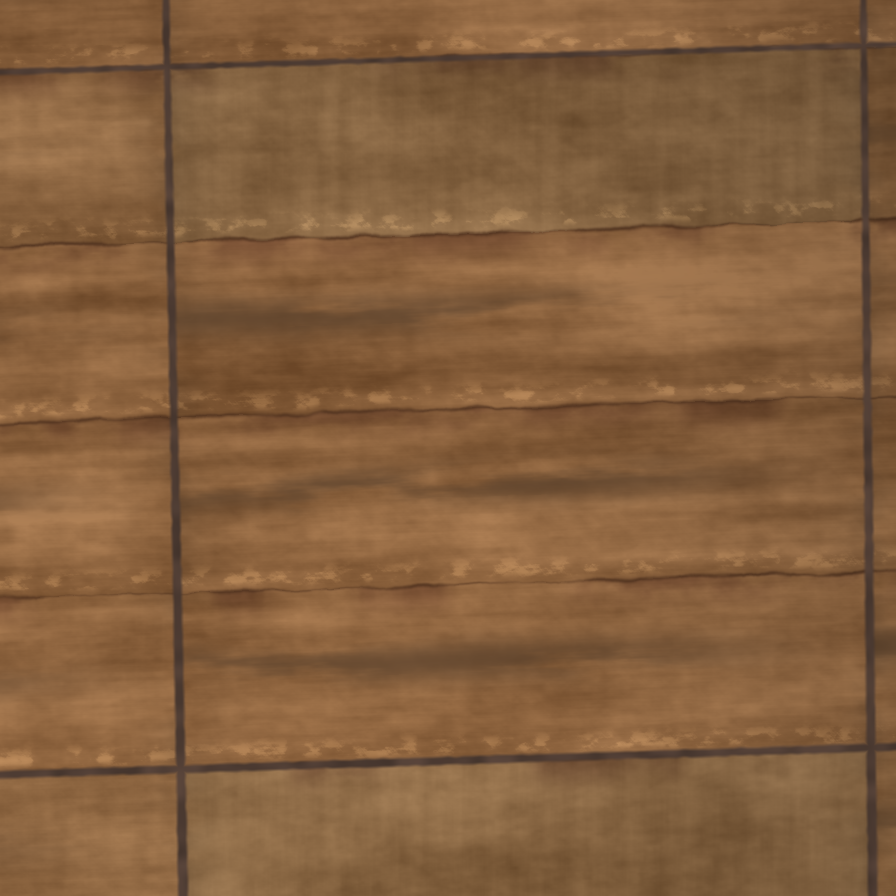
A Shadertoy shader for this texture:

```glsl
float hash(vec2 p) {
    return fract(sin(dot(p, vec2(127.1, 311.7))) * 43758.5);
}

float noise(vec2 p) {
    vec2 i = floor(p), f = fract(p);
    f = f * f * (3.0 - 2.0 * f);
    return mix(mix(hash(i), hash(i + vec2(1, 0)), f.x),
               mix(hash(i + vec2(0, 1)), hash(i + vec2(1, 1)), f.x), f.y);
}

float fbm(vec2 p) {
    float sum = 0.0, amp = 0.5;
    for (int i = 0; i < 5; i++) {
        sum += amp * noise(p);
        p = p * 2.03 + 17.3;
        amp *= 0.5;
    }
    return sum;
}

void mainImage(out vec4 fragColor, in vec2 fragCoord) {
    vec2 uv = fragCoord / iResolution.xy;
    float soft = 0.0018 + 0.7 / iResolution.y;

    // Slightly skewed grid of large tiles
    vec2 grid = vec2((uv.x - mix(0.2045, 0.185, uv.y)) / mix(0.7695, 0.7785, uv.y),
                     (uv.y - 0.1354 - 0.031 * uv.x) / 0.784);
    vec2 tile = floor(grid), inTile = fract(grid);

    // Four planks per tile, with slightly ragged seams
    float seamId = floor(grid.y * 4.0 + 0.5);
    float wobble = 0.045 * (fbm(vec2(uv.x * 30.0, seamId * 9.0)) - 0.5);
    float row = grid.y * 4.0 + wobble;
    vec2 plank = vec2(tile.x, floor(row));
    float across = fract(row);
    float seed = hash(plank + 3.7);
    float weathered = step(2.5, mod(plank.y, 4.0)) * (tile.x == 0.0 ? 1.0 : 0.35);

    // Long grain, broad stains, cross scratches and small dents
    vec2 p = uv + seed * 13.0;
    p.y -= 0.031 * uv.x;
    float grain = fbm(p * vec2(4.0, 50.0));
    float stain = fbm(p * vec2(3.0, 10.0));
    float scratch = fbm(p * vec2(65.0, 8.0));
    float blotch = fbm(p * vec2(14.0, 22.0));
    float fine = fbm(p * vec2(55.0, 85.0));
    float dent = fbm(p * vec2(38.0, 60.0)) - fbm((p + vec2(0.003, 0.006)) * vec2(38.0, 60.0));

    float tone = 0.57 + 0.95 * (stain - 0.48) + 0.14 * (seed - 0.5) - 0.08 * weathered;
    tone += mix(0.75, 0.2, weathered) * (grain - 0.48);
    tone += mix(0.12, 0.32, weathered) * (scratch - 0.48);
    tone += 0.5 * (blotch - 0.48) + 0.25 * (fine - 0.48) + 0.22 * dent;
    vec3 color = mix(vec3(0.41, 0.27, 0.15), vec3(0.67, 0.49, 0.325), clamp(tone, 0.0, 1.0));
    color = mix(color, color * vec3(0.95, 1.01, 1.05), weathered);

    // Dark smoky streak along the middle of the plain planks
    float streakY = (across - 0.56 - 0.12 * (seed - 0.5)) / 0.11;
    float streak = exp(-streakY * streakY) * smoothstep(0.32, 0.62, fbm(p * vec2(6.0, 32.0)));
    streak *= smoothstep(1.0, 0.55, inTile.x) * (1.0 - weathered);
    color = mix(color, vec3(0.36, 0.26, 0.175), 0.75 * streak);

    // Patchy reddish shade below the seams, worn pale flecks above them
    float wear = smoothstep(0.32, 0.62, fbm(vec2(uv.x * 11.0, seamId * 5.0)));
    float shade = smoothstep(0.78, 1.0, across) * smoothstep(0.3, 0.6, blotch);
    color *= 1.0 - vec3(0.22, 0.28, 0.28) * wear * shade;
    float lip = smoothstep(0.02, 0.06, across) * smoothstep(0.17, 0.07, across);
    color += vec3(0.10, 0.085, 0.06) * lip * smoothstep(0.45, 0.65, fine);

    // Soft, broken seams between planks
    float seamDist = (0.5 - abs(across - 0.5)) * 0.196;
    float seamWidth = 0.0014 + 0.0022 * wear * fine;
    float seam = exp(-seamDist * seamDist / (seamWidth * seamWidth));
    float broken = smoothstep(0.25, 0.6, fbm(vec2(uv.x * 40.0, seamId * 7.0 + 2.0)));
    color = mix(color, vec3(0.31, 0.195, 0.12), seam * (0.2 + 0.35 * wear + 0.25 * broken));

    // Uneven light and darkened tile sides
    color *= 1.04 - 0.11 * smoothstep(0.5, 1.0, uv.x) - 0.06 * uv.y * uv.y;
    vec2 edge = (0.5 - abs(inTile - 0.5)) * vec2(0.774, 0.784);
    color *= 1.0 - 0.14 * exp(-edge.x * 40.0) * smoothstep(0.35, 0.6, blotch);

    // Grout lines, a little wider towards the bottom
    float halfWidth = mix(0.0054, 0.0038, uv.y);
    float groutDist = min(edge.x, edge.y + 0.0008) - halfWidth;
    groutDist += 0.0014 * (noise(uv * 110.0) - 0.5);
    vec3 groutColor = vec3(0.305, 0.235, 0.20) * (0.85 + 0.3 * noise(uv * 60.0));
    color = mix(groutColor, color, smoothstep(-soft, soft, groutDist));

    fragColor = vec4(clamp(color, 0.0, 1.0), 1.0);
}
```
